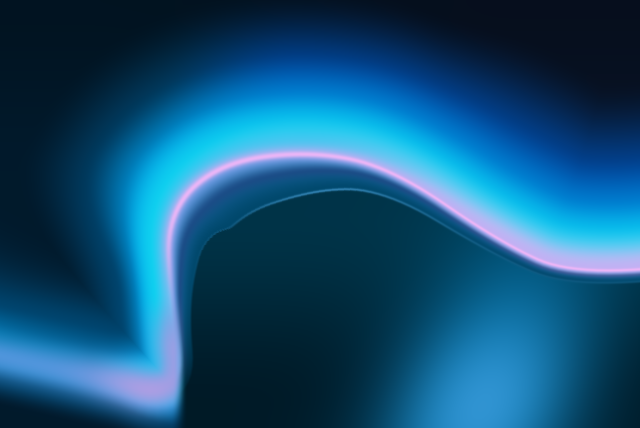
Write a WebGL 1 fragment shader that draws this background.

```glsl
precision highp float;

uniform vec2 u_resolution;

float sq(float v) { return v * v; }

float fall(float a, float b, float v) { return 1.0 - smoothstep(a, b, v); }

// Signed distance to a smooth spline (positive above and left), and place along it
vec2 ribbon(vec2 p) {
  vec2 c[11];
  c[0] = vec2(-0.6, 0.3);
  c[1] = vec2(0.195, 0.125);
  c[2] = vec2(0.434, 0.066);
  c[3] = vec2(0.4, 0.297);
  c[4] = vec2(0.391, 0.502);
  c[5] = vec2(0.512, 0.619);
  c[6] = vec2(0.723, 0.648);
  c[7] = vec2(0.918, 0.609);
  c[8] = vec2(1.172, 0.434);
  c[9] = vec2(1.348, 0.355);
  c[10] = vec2(1.75, 0.395);

  float nearest = 1e5;
  float side = 1.0;
  float place = 0.0;
  for (int i = 0; i < 9; i++) {
    vec2 start = 0.5 * (c[i] + c[i + 1]);
    vec2 bend = c[i + 1];
    vec2 end = 0.5 * (c[i + 1] + c[i + 2]);
    vec2 a = start;
    for (int j = 1; j <= 12; j++) {
      float t = float(j) / 12.0;
      vec2 b = mix(mix(start, bend, t), mix(bend, end, t), t);
      vec2 ab = b - a;
      vec2 ap = p - a;
      float h = clamp(dot(ap, ab) / dot(ab, ab), 0.0, 1.0);
      vec2 gap = ap - ab * h;
      float dist2 = dot(gap, gap);
      if (dist2 < nearest) {
        nearest = dist2;
        side = ab.x * ap.y - ab.y * ap.x < 0.0 ? -1.0 : 1.0;
        place = float(i) + (float(j) - 1.0 + h) / 12.0;
      }
      a = b;
    }
  }
  return vec2(side * sqrt(nearest), place);
}

// Night to blue to cyan to pale, by distance from the ribbon
vec3 glow(float d, vec2 p) {
  float right = smoothstep(0.35, 0.7, p.x);
  float low = fall(0.25, 0.5, p.x) * fall(0.3, 0.65, p.y);
  float tail = fall(0.2, 0.37, p.x) * fall(0.2, 0.35, p.y);
  float wide = d / (1.0 - 0.35 * low + 0.14 * smoothstep(1.0, 1.35, p.x));
  float tight = d / (1.0 - 0.5 * low + 0.1 * smoothstep(1.0, 1.35, p.x));
  vec3 night = mix(vec3(0.005, 0.1, 0.17), vec3(0.03, 0.075, 0.15), smoothstep(0.2, 1.2, p.x));
  night *= mix(1.0, 0.75, smoothstep(0.6, 1.0, p.y));
  vec3 deep = mix(vec3(0.0, 0.28, 0.45), vec3(0.0, 0.31, 0.68), right);
  vec3 pale = mix(vec3(0.36, 0.76, 0.94), vec3(0.72, 0.77, 0.96), smoothstep(0.7, 1.2, p.x));
  vec3 col = mix(night, deep, fall(0.14, 0.39, wide));
  col = mix(col, vec3(0.0, 0.62, 0.9), fall(0.07, 0.24, tight) * (1.0 - 0.55 * tail));
  col = mix(col, vec3(0.06, 0.82, 0.94), fall(0.04, 0.15, tight) * (1.0 - 0.85 * tail));
  return mix(col, pale, fall(0.0, mix(0.06, 0.095, right), tight) * (1.0 - tail));
}

// Dark hollow under the arch, with a soft light at its lower right
vec3 hollow(float depth, float place, vec2 p) {
  vec3 col = mix(vec3(0.0, 0.1, 0.15), vec3(0.0, 0.2, 0.28), smoothstep(0.05, 0.5, p.y));
  vec2 q = p - vec2(1.13, 0.05);
  float across = q.x - 0.3 * q.y;
  col = mix(col, vec3(0.0, 0.45, 0.66), exp(-sq(across / 0.23) - sq(q.y / 0.43)));
  col = mix(col, vec3(0.22, 0.6, 0.85), 0.85 * exp(-sq(across / 0.16) - sq(q.y / 0.2)));

  // Translucent inner band and its thin rim
  float width = 0.028 + 0.1 * exp(-sq((place - 4.1) / (place < 4.1 ? 1.2 : 2.1)));
  float layer = depth / width;
  float visible = smoothstep(0.0, 0.32, p.y);
  float soft = 0.001 + 0.7 / u_resolution.y;
  vec3 band = mix(vec3(0.05, 0.35, 0.54), vec3(0.0, 0.28, 0.42), smoothstep(0.4, 1.0, layer));
  band = mix(band, vec3(0.14, 0.27, 0.52), 0.6 * exp(-sq((layer - 0.42) / 0.16)));
  band = mix(band, vec3(0.4, 0.6, 0.88), fall(0.06, 0.45, layer));
  col = mix(col, band, visible * fall(width - soft, width + soft * 2.0, depth));
  float rim = exp(-sq((depth - width) / (soft + 0.0005)));
  float rimLight = 0.15 + 0.5 * exp(-sq((place - 5.8) / 1.1));
  return mix(col, vec3(0.28, 0.62, 0.84), rim * rimLight * smoothstep(2.4, 3.6, place));
}

void main() {
  vec2 p = gl_FragCoord.xy / u_resolution.y;
  p.x *= 1.5 * u_resolution.y / u_resolution.x;
  vec2 nearest = ribbon(p);
  float d = nearest.x;

  // Outside glow, and inside the hollow or the lower edge of the left hook
  vec3 outer = glow(max(d, 0.0), p);
  float hook = fall(0.4, 0.44, p.x) * fall(0.14, 0.25, p.y);
  float depth = max(-d, 0.0);
  vec3 inner = mix(hollow(depth, nearest.y, p), glow(depth * 2.2, p), hook);
  vec3 col = mix(inner, outer, smoothstep(-0.008, 0.006, d));

  // Blue and lilac bloom in the hook
  float bloom = exp(-sq(d / 0.045)) * fall(0.405, 0.435, p.x) * fall(0.17, 0.32, p.y);
  col = mix(col, vec3(0.36, 0.6, 0.89), 0.85 * bloom);
  col = mix(col, vec3(0.7, 0.62, 0.89), 0.9 * bloom * exp(-sq((p.x - 0.35) / 0.13)));

  // Pink halo and bright core along the ribbon
  float lit = smoothstep(0.2, 0.55, p.y + 0.2 * smoothstep(0.8, 1.2, p.x));
  float spread = mix(0.017, 0.034, smoothstep(0.9, 1.3, p.x));
  float halo = exp(-sq(d / (d > 0.0 ? spread : 0.011)));
  col = mix(col, vec3(0.77, 0.67, 0.95), 0.8 * halo * lit);
  float core = exp(-sq(d / mix(0.0065, 0.0035, smoothstep(0.6, 1.1, p.x))));
  col = mix(col, vec3(0.97, 0.72, 0.97), 0.8 * core * lit);

  gl_FragColor = vec4(col, 1.0);
}
```
